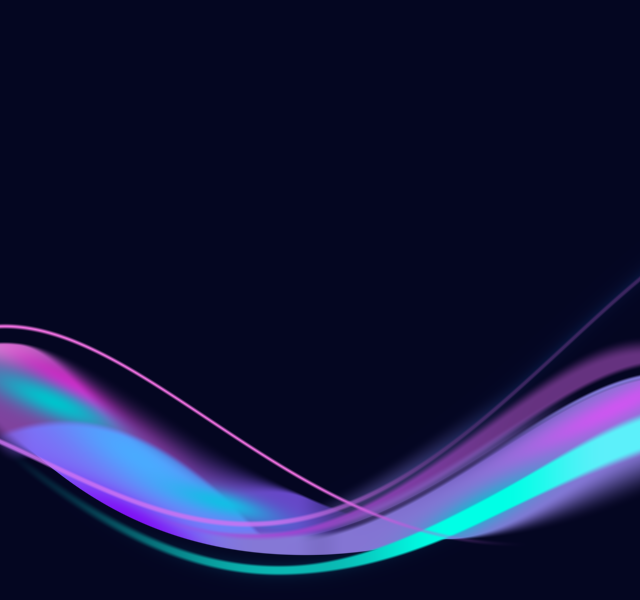
Write a Shadertoy shader that draws this background.

```glsl
// Silky neon ribbons sweeping in a valley across a deep navy field.
// Quartic curves give the edges; soft bands between them are layered,
// then tinted with tilted Gaussian glows and crossed by thin bright lines.

// Quartic through five heights spaced evenly over x = 0..1.
float curve(float x, float a, float b, float c, float d, float e) {
    float t = 4.0 * x;
    float d1 = b - a;
    float d2 = c - 2.0 * b + a;
    float d3 = d - 3.0 * c + 3.0 * b - a;
    float d4 = e - 4.0 * d + 6.0 * c - 4.0 * b + a;
    return a + t * (d1 + (t - 1.0) / 2.0 * (d2 + (t - 2.0) / 3.0 * (d3 + (t - 3.0) / 4.0 * d4)));
}

// Coverage between two heights, each edge fading inward.
float band(float y, float low, float high, float softLow, float softHigh) {
    return smoothstep(0.0, softLow, y - low) * smoothstep(0.0, softHigh, high - y);
}

// Gaussian ellipse, tilted by an angle in radians.
float glow(vec2 p, vec2 centre, float angle, vec2 radius) {
    vec2 d = p - centre;
    float c = cos(angle), s = sin(angle);
    d = vec2(c * d.x + s * d.y, c * d.y - s * d.x) / radius;
    return exp(-dot(d, d));
}

// Smooth stroke around a height.
float stroke(float offset, float halfWidth, float soft) {
    return 1.0 - smoothstep(halfWidth - soft, halfWidth + soft, abs(offset));
}

void mainImage(out vec4 fragColor, in vec2 fragCoord) {
    float x = fragCoord.x / iResolution.x;
    float y = fragCoord.y / iResolution.y;
    vec2 p = vec2(x * 16.0 / 15.0, y);
    float edge = max(0.003, 1.5 / iResolution.y);

    // Ribbon edges and line paths
    float leftTop = curve(x, 0.431, 0.319, 0.164, 0.111, 0.097);
    float bottom = curve(x, 0.299, 0.115, 0.074, 0.122, 0.250);
    float rightTop = curve(x, 0.240, 0.125, 0.110, 0.237, 0.375);
    float plumTop = curve(x, 0.250, 0.142, 0.131, 0.292, 0.440);
    float veilTop = curve(x, 0.150, 0.110, 0.167, 0.336, 0.460);
    float tealPath = curve(x, 0.257, 0.090, 0.054, 0.146, 0.275);
    float violetPath = curve(x, 0.264, 0.150, 0.143, 0.297, 0.535);
    float pinkPath = curve(x, 0.456, 0.354, 0.186, 0.097, 0.111);
    float tail = (x - 0.7) / 0.3;
    float rightLow = min(bottom, 0.10 + 0.067 * tail * tail);

    vec3 col = vec3(0.016, 0.022, 0.130);

    // Faint veil above the right ribbon
    float veil = band(y, rightTop, veilTop, edge, 0.045);
    veil *= smoothstep(0.42, 0.50, x) * (1.0 - smoothstep(0.56, 0.86, x));
    col = mix(col, vec3(0.27, 0.23, 0.46), 0.8 * veil);

    // Left ribbon: magenta and teal above a fold, blue and violet below
    vec3 silk = mix(vec3(0.50, 0.26, 0.62), vec3(0.40, 0.28, 0.78), smoothstep(0.2, 0.45, x));
    silk = mix(silk, vec3(0.82, 0.50, 0.82), glow(p, vec2(0.0, 0.425), -0.2, vec2(0.09, 0.03)));
    silk = mix(silk, vec3(0.92, 0.10, 0.80), glow(p, vec2(0.146, 0.338), -0.55, vec2(0.13, 0.022)));
    silk = mix(silk, vec3(0.00, 0.76, 0.80), glow(p, vec2(0.090, 0.330), -0.40, vec2(0.12, 0.027)));
    float fold = 0.299 - 2.0 * (x - 0.1) * (x - 0.1);
    float below = smoothstep(-edge, 0.012, fold - y);
    silk = mix(silk, vec3(0.50, 0.42, 0.96), below * smoothstep(-0.05, 0.06, x));
    silk = mix(silk, vec3(0.28, 0.68, 1.0), 0.95 * below * glow(p, vec2(0.235, 0.235), -0.58, vec2(0.18, 0.050)));
    silk = mix(silk, vec3(0.08, 0.74, 0.90), glow(p, vec2(0.370, 0.162), -0.28, vec2(0.09, 0.020)));
    silk = mix(silk, vec3(0.50, 0.08, 0.96), glow(p, vec2(0.220, 0.138), -0.46, vec2(0.14, 0.025)));
    silk = mix(silk, vec3(0.52, 0.47, 0.84), smoothstep(0.28, 0.40, x) * smoothstep(0.0, 0.015, 0.118 - y));
    float fray = 0.006 + 0.085 * smoothstep(0.03, 0.22, x) * (1.0 - smoothstep(0.30, 0.48, x));
    float start = 1.0 - smoothstep(0.0, 0.07, x);
    float left = band(y, bottom - 0.06 * start, leftTop, edge + 0.06 * start, fray);
    col = mix(col, silk, left * (1.0 - smoothstep(0.46, 0.58, x)));

    // Right ribbon: lavender with magenta, indigo and teal sheens
    vec3 satin = vec3(0.52, 0.46, 0.83);
    satin = mix(satin, vec3(0.30, 0.26, 0.62), 0.8 * glow(p, vec2(0.85, 0.282), 0.58, vec2(0.16, 0.022)));
    satin = mix(satin, vec3(0.80, 0.34, 0.94), glow(p, vec2(1.03, 0.322), 0.45, vec2(0.18, 0.024)));
    satin = mix(satin, vec3(0.08, 0.72, 0.82), glow(p, vec2(0.80, 0.150), 0.50, vec2(0.12, 0.028)));
    float fade = edge + 0.085 * smoothstep(0.70, 1.0, x);
    float right = band(y, rightLow, rightTop, fade, edge + 0.008) * smoothstep(0.42, 0.54, x);
    col = mix(col, satin, right);
    col = mix(col, vec3(0.58, 0.55, 0.96), 0.8 * stroke(y - rightTop + 0.004, 0.003, edge) * smoothstep(0.72, 0.95, x));

    // Plum band along the upper right
    vec3 plum = mix(vec3(0.66, 0.27, 0.85), vec3(0.45, 0.22, 0.55), smoothstep(0.35, 0.85, x));
    float plumLow = rightTop + 0.010 * smoothstep(0.6, 1.0, x);
    float plumBand = band(y, plumLow, plumTop, 0.012, 0.008 + 0.025 * smoothstep(0.5, 1.0, x));
    col = mix(col, plum, 0.88 * plumBand * smoothstep(0.20, 0.42, x));
    float seam = stroke(y - rightTop - 0.006, 0.010, 0.007);
    col = mix(col, vec3(0.50, 0.39, 0.75), 0.6 * seam * smoothstep(0.48, 0.6, x) * (1.0 - smoothstep(0.75, 0.92, x)));

    // Teal stripe, widening and brightening to the right
    float tealWidth = 0.007 + 0.011 * smoothstep(0.45, 0.80, x) + 0.011 * smoothstep(0.75, 1.0, x);
    float tealOff = y - tealPath;
    vec3 teal = mix(vec3(0.04, 0.72, 0.70), vec3(0.0, 1.0, 0.90), smoothstep(0.50, 0.70, x));
    teal = mix(teal, vec3(0.36, 0.94, 0.98), smoothstep(0.78, 0.95, x));
    float tealFade = smoothstep(0.03, 0.45, x);
    col += vec3(0.0, 0.16, 0.17) * tealFade * exp(-abs(tealOff) / 0.010) * (1.0 - right) * (1.0 - left);
    float tealSoft = edge + 0.006 * smoothstep(0.8, 1.0, x) + 0.004 * (1.0 - smoothstep(0.1, 0.4, x));
    float tealShape = stroke(tealOff, tealWidth, tealSoft) * (1.0 - start);
    col = mix(col, teal, tealShape * (0.12 + 0.88 * tealFade) * (1.0 - left * (1.0 - smoothstep(0.4, 0.6, x))));

    // Thin crossing lines
    float violetOff = y - violetPath;
    float dim = smoothstep(0.40, 0.75, x);
    col += vec3(0.01, 0.05, 0.09) * dim * exp(-abs(violetOff - 0.006) / 0.014);
    vec3 violet = mix(vec3(0.80, 0.45, 0.95), vec3(0.40, 0.22, 0.52), dim);
    col = mix(col, violet, stroke(violetOff, 0.0040, edge) * mix(0.85, 0.55, dim));
    vec3 pink = mix(vec3(0.96, 0.45, 0.90), vec3(0.74, 0.36, 0.86), smoothstep(0.45, 0.65, x));
    col = mix(col, pink, stroke(y - pinkPath, 0.0026, edge) * (1.0 - smoothstep(0.50, 0.83, x)));

    fragColor = vec4(clamp(col, 0.0, 1.0), 1.0);
}
```
